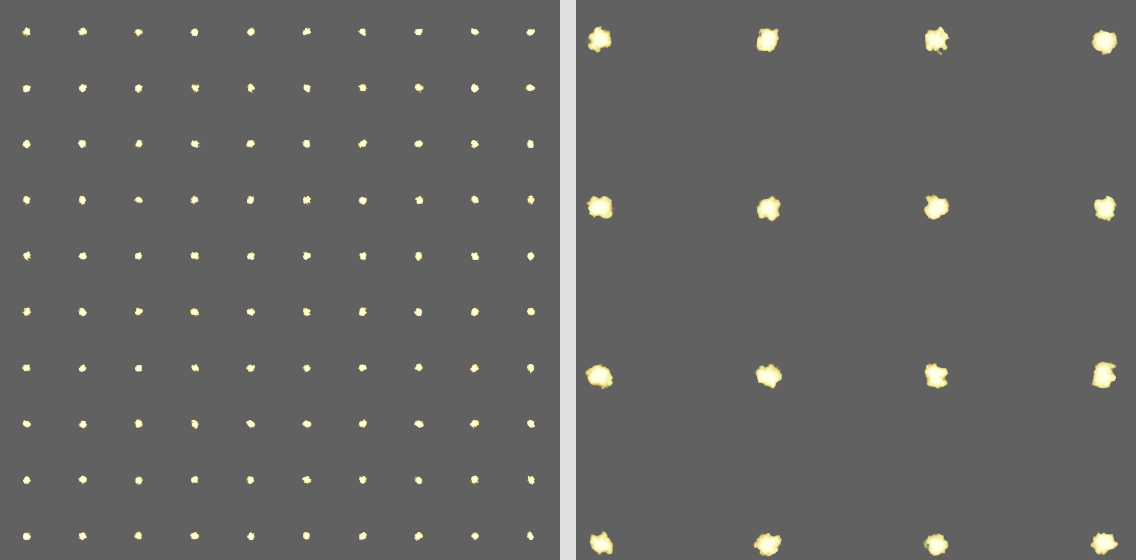
Left, the full canvas; right, a detail of the centre.
Reproduce this pattern procedurally as a Shadertoy shader.

```glsl
const float REPEATS = 10.0;
const vec2 DOT_CENTER = vec2(0.479, 0.429);  // position inside a cell
const float DOT_RADIUS = 0.068;              // lengths below are in cells
const float JITTER = 0.010;
const float STRETCH = 0.14;
const float RAGGEDNESS = 0.050;
const float RAG_SCALE = 27.0;
const float RIM_WIDTH = 0.020;
const float EDGE_SOFTNESS = 0.006;
const vec3 GROUND = vec3(0.38);
const vec3 CREAM = vec3(1.0, 1.0, 0.89);
const vec3 PALE_YELLOW = vec3(0.96, 0.95, 0.67);
const vec3 AMBER = vec3(0.84, 0.70, 0.27);

float hash(vec2 p) {
    return fract(sin(dot(p, vec2(127.1, 311.7))) * 43758.5453);
}

float valueNoise(vec2 p) {
    vec2 i = floor(p);
    vec2 f = fract(p);
    f = f * f * (3.0 - 2.0 * f);
    return mix(mix(hash(i), hash(i + vec2(1.0, 0.0)), f.x),
               mix(hash(i + vec2(0.0, 1.0)), hash(i + vec2(1.0, 1.0)), f.x), f.y);
}

// Signed distance to a ragged, slightly stretched dot
float raggedDot(vec2 p, vec2 cell) {
    float angle = 6.2832 * hash(cell + 3.7);
    vec2 axis = vec2(cos(angle), sin(angle));
    float stretch = STRETCH * hash(cell + 8.1);
    vec2 q = vec2(dot(p, axis) * (1.0 - stretch),
                  dot(p, vec2(-axis.y, axis.x)) * (1.0 + stretch));
    vec2 seed = cell * 17.0 + 5.3;
    float rag = 0.7 * valueNoise(p * RAG_SCALE + seed)
              + 0.3 * valueNoise(p * RAG_SCALE * 2.3 + seed);
    return length(q) - DOT_RADIUS + RAGGEDNESS * (rag - 0.5);
}

void mainImage(out vec4 fragColor, in vec2 fragCoord) {
    vec2 grid = fragCoord / iResolution.xy * REPEATS;
    vec2 cell = mod(floor(grid), REPEATS);
    float pixel = REPEATS / min(iResolution.x, iResolution.y);

    // Dot shape, with a small shift per cell
    vec2 shift = JITTER * (vec2(hash(cell + 1.3), hash(cell + 6.9)) - 0.5);
    float d = raggedDot(fract(grid) - DOT_CENTER - shift, cell);
    float soft = max(0.6 * pixel, EDGE_SOFTNESS);
    float coverage = 1.0 - smoothstep(-soft, soft, d);

    // Cream core, pale yellow turn, amber rim of varying strength
    float rim = smoothstep(-RIM_WIDTH, 0.3 * RIM_WIDTH, d);
    float rimStrength = mix(0.45, 1.0, hash(cell + 12.4));
    vec3 color = mix(CREAM, PALE_YELLOW, smoothstep(-2.0 * RIM_WIDTH, -0.4 * RIM_WIDTH, d));
    color = mix(color, AMBER, rim * rimStrength);

    fragColor = vec4(mix(GROUND, color, coverage), 1.0);
}
```
